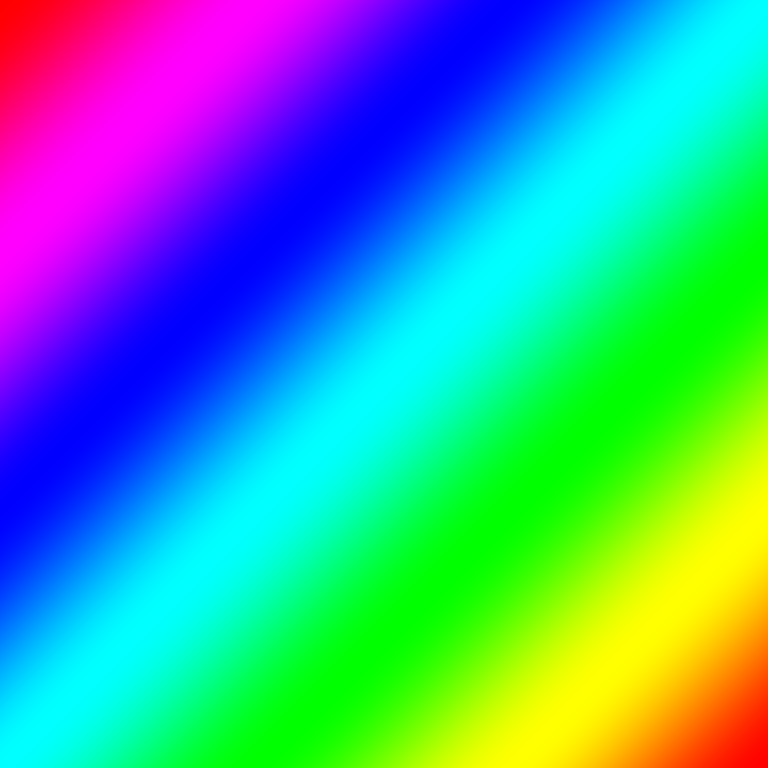
This background is drawn by a three.js fragment shader. Its source:

```glsl
// Draws one full turn of the colour wheel as soft diagonal bands,
// red in the upper left corner through blue, cyan and green to red lower right.
// The hue follows the diagonal; each channel is eased with a cubic curve.

varying vec2 vUv;

const vec2 START_CORNER = vec2(0.0, 1.0);   // where the turn begins
const vec2 END_CORNER = vec2(1.0, 0.0);     // where the turn ends
const float START_HUE = 1.0;
const float END_HUE = 0.0;
const float SATURATION = 1.0;
const float BRIGHTNESS = 1.0;

// Offsets of the red, green and blue ramps around the wheel, in sixths
const vec3 CHANNEL_OFFSETS = vec3(0.0, 4.0, 2.0);

// Hue, saturation and value to RGB, with smooth channel ramps
vec3 smoothHsvToRgb(vec3 hsv) {
  vec3 sector = mod(hsv.x * 6.0 + CHANNEL_OFFSETS, 6.0);
  vec3 ramp = clamp(abs(sector - 3.0) - 1.0, 0.0, 1.0);
  vec3 eased = ramp * ramp * (3.0 - 2.0 * ramp);
  return hsv.z * mix(vec3(1.0), eased, hsv.y);
}

// Position along the line between two points: 0 at the first, 1 at the second
float alongAxis(vec2 point, vec2 from, vec2 to) {
  vec2 axis = to - from;
  return clamp(dot(point - from, axis) / dot(axis, axis), 0.0, 1.0);
}

void main() {
  float diagonal = alongAxis(vUv, START_CORNER, END_CORNER);
  float hue = mix(START_HUE, END_HUE, diagonal);
  vec3 color = smoothHsvToRgb(vec3(hue, SATURATION, BRIGHTNESS));
  gl_FragColor = vec4(color, 1.0);
}
```
